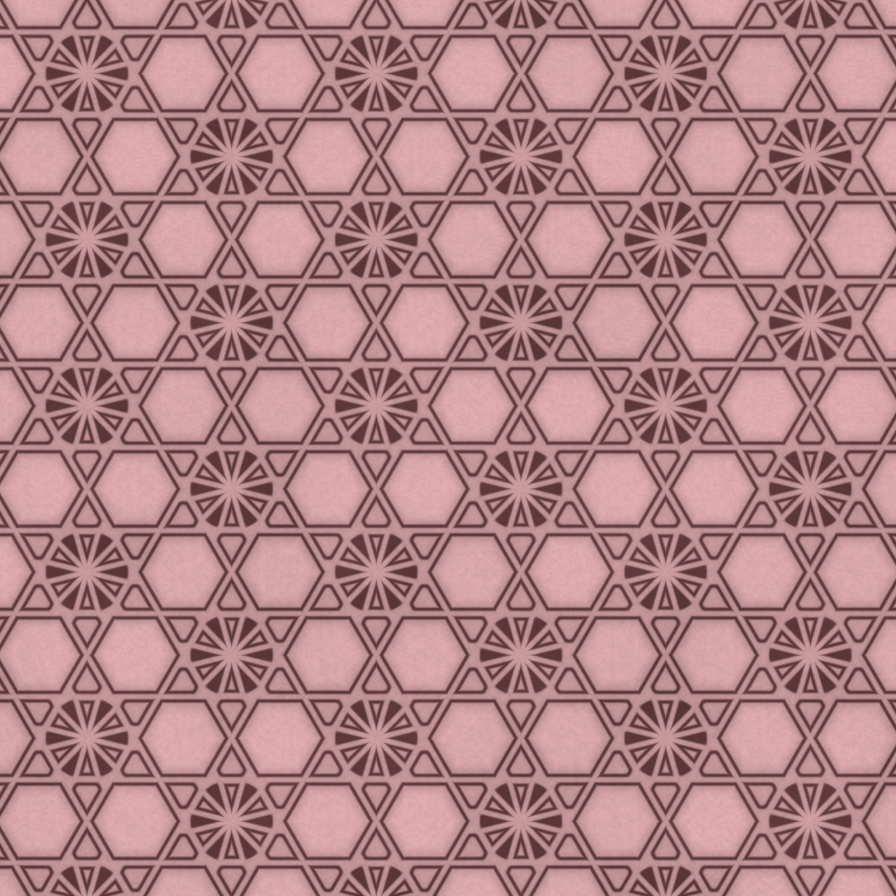
Write a three.js fragment shader that draws this pattern.

```glsl
// Geometric lattice of twelve-rayed stars, clipped triangles and plain hexagons
// in dark grooves on grainy pink. Each point is moved to its nearest star and
// folded into a 30 degree wedge, where every shape is a signed distance.
varying vec2 vUv;

const float PI = 3.14159265;
const float ROOT3 = 1.7320508;
const vec2 HEX_SPACINGS = vec2(9.29, 9.34);  // hexagon spacings across the canvas
const vec2 STAR_ORIGIN = vec2(0.420, 0.547);
const float BAND = 0.045;                    // half the gap between paired grooves
const float GROOVE = 0.0165;                 // half the groove width
const float SOFTNESS = 0.015;
const float APOTHEM = ROOT3 / 4.0;

const vec3 GROOVE_COLOR = vec3(0.36, 0.215, 0.225);
const vec3 BAND_COLOR = vec3(0.785, 0.602, 0.605);
const vec3 PANEL_COLOR = vec3(0.86, 0.658, 0.668);

float hash(vec2 p) {
  return fract(sin(dot(p, vec2(127.1, 311.7))) * 43758.5453);
}

float noise(vec2 p) {
  vec2 i = floor(p);
  vec2 f = fract(p);
  f = f * f * (3.0 - 2.0 * f);
  return mix(mix(hash(i), hash(i + vec2(1.0, 0.0)), f.x),
             mix(hash(i + vec2(0.0, 1.0)), hash(i + 1.0), f.x), f.y);
}

float smoothMax(float a, float b, float k) {
  float h = max(k - abs(a - b), 0.0) / k;
  return max(a, b) + 0.25 * h * h * k;
}

float coverage(float d) {
  return 1.0 - smoothstep(-SOFTNESS, SOFTNESS, d);
}

// Offset from the nearest star of the staggered lattice
vec2 fromNearestStar(vec2 p) {
  vec2 period = vec2(3.0, ROOT3);
  vec2 a = mod(p + 0.5 * period, period) - 0.5 * period;
  vec2 b = mod(p, period) - 0.5 * period;
  return dot(a, a) < dot(b, b) ? a : b;
}

// Mirror into the wedge from 0 to 30 degrees
vec2 foldWedge(vec2 p) {
  float sector = PI / 3.0;
  float angle = abs(mod(atan(p.y, p.x) + 0.5 * sector, sector) - 0.5 * sector);
  return length(p) * vec2(cos(angle), sin(angle));
}

float hexagon(vec2 p, float apothem) {
  p = abs(p);
  return max(p.y, 0.5 * ROOT3 * p.x + 0.5 * p.y) - apothem;
}

// Triangle on a star side, its two corners beside the star clipped
float clippedTriangle(vec2 p, float along, float across) {
  float base = APOTHEM + BAND - along;
  float side = 0.5 * along + 0.5 * ROOT3 * across - APOTHEM + BAND;
  float clip = 0.145 - p.y;
  return smoothMax(smoothMax(base, side, 0.02), clip, 0.025);
}

void main() {
  vec2 star = fromNearestStar((vUv - STAR_ORIGIN) * HEX_SPACINGS);
  vec2 p = foldWedge(star);
  float radius = length(p);
  float along = dot(p, vec2(0.5 * ROOT3, 0.5));
  float across = 0.5 * p.x - 0.5 * ROOT3 * p.y;

  // Shapes
  float panel = hexagon(p - vec2(1.0, 0.0), APOTHEM - BAND);
  float triangle = clippedTriangle(p, along, across);
  float split = radians(14.0);
  float ray = p.y * cos(split) - p.x * sin(split);
  float solidRay = smoothMax(ray + BAND, radius - 0.41, 0.03);
  float openRay = smoothMax(BAND - ray, along - APOTHEM + BAND + 0.012, 0.015);

  // Grooves: outlines plus the filled rays
  float outline = min(min(abs(panel), abs(triangle)), abs(openRay));
  float groove = min(outline, max(solidRay, 0.0)) - GROOVE;

  // Surface: panels and star centres are paler, groove edges are shaded
  float cloud = noise(vUv * 13.0) - 0.5;
  float pale = smoothstep(0.0, 0.15, -panel + 0.03 * cloud);
  pale = max(pale, 0.6 * (1.0 - smoothstep(0.04, 0.26, radius)));
  vec3 color = mix(BAND_COLOR, PANEL_COLOR, pale);
  color *= 1.0 - 0.09 * exp(-max(groove, 0.0) / 0.035);
  color *= 1.0 + 0.035 * cloud;

  vec3 ink = GROOVE_COLOR * (1.0 + 0.12 * cloud);
  color = mix(color, ink, coverage(groove));

  // Fine grain in two sizes
  float grain = noise(vUv * 380.0) + 0.6 * noise(vUv * 190.0 + 17.0) - 0.8;
  color *= 1.0 + 0.05 * grain;
  gl_FragColor = vec4(color, 1.0);
}
```
